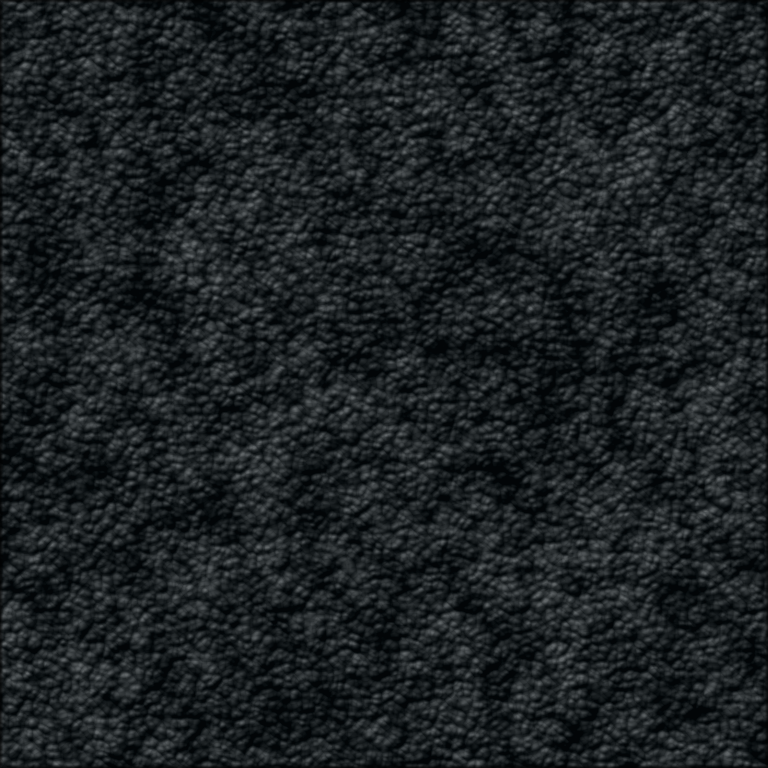
Give the GLSL for this texture, as a Shadertoy shader.

```glsl
const float COARSE_SCALE = 72.0;            // large grains across the canvas
const float FINE_SCALE = 122.0;             // small grains across the canvas
const float FINE_WEIGHT = 0.5;
const float CLUMP_SCALE = 15.0;
const float CLUMP_STRENGTH = 2.1;
const float CLUSTER_SCALE = 31.0;
const float CLUSTER_STRENGTH = 1.7;
const float PATCH_STRENGTH = 0.22;
const float WARP_STRENGTH = 0.0013;
const vec2 GRAIN_STRETCH = vec2(0.92, 1.08);  // grains slightly wider than tall
const vec2 LIGHT_OFFSET = vec2(-0.0020, 0.0042);
const float SHADOW = 0.52;
const float MEAN_RELIEF = 0.38;
const float CONTRAST = 4.9;
const float BASE_TONE = 0.114;
const float TONE_RANGE = 0.066;
const float HIGHLIGHT = 0.007;
const vec3 COOL_TINT = vec3(-0.017, 0.003, 0.012);
const vec3 DARKEST = vec3(0.008, 0.020, 0.026);
const float MEAN_DOME = 0.53;
const float EDGE_WIDTH = 0.005;

vec3 hash3(vec2 cell) {
    vec3 q = fract(cell.xyx * vec3(0.1031, 0.1030, 0.0973));
    q += dot(q, q.yxz + 33.33);
    return fract((q.xxy + q.yzz) * q.zyx);
}

// Rounded cellular domes, with a random size for each grain
float domes(vec2 p) {
    vec2 cell = floor(p);
    float nearest = 4.0;
    for (int y = -1; y <= 1; y++) {
        for (int x = -1; x <= 1; x++) {
            vec2 neighbour = cell + vec2(x, y);
            vec3 random = hash3(neighbour + 57.0);
            vec2 delta = neighbour + random.xy - p;
            nearest = min(nearest, dot(delta, delta) * mix(0.7, 1.5, random.z));
        }
    }
    return 1.0 - sqrt(nearest + 0.02);
}

// Layered sines that gently bend the grains out of shape
vec2 warp(vec2 p) {
    return p + WARP_STRENGTH * sin(p.yx * vec2(91.0, 83.0) + 2.0 * sin(p * 37.0));
}

float surfaceHeight(vec2 p) {
    vec2 q = warp(p) * GRAIN_STRETCH;
    vec2 turned = mat2(0.8, 0.6, -0.6, 0.8) * q;
    return domes(q * COARSE_SCALE) + FINE_WEIGHT * domes(turned * FINE_SCALE + 19.0);
}

// Uneven groups of lighter and darker grains
float clumps(vec2 p) {
    vec2 bent = p + 0.008 * sin(p.yx * vec2(31.0, 27.0));
    vec2 turned = mat2(0.6, 0.8, -0.8, 0.6) * bent;
    return CLUMP_STRENGTH * (domes(bent * CLUMP_SCALE + 7.0) - MEAN_DOME)
         + CLUSTER_STRENGTH * (domes(turned * CLUSTER_SCALE + 83.0) - MEAN_DOME);
}

// Broad, faint changes of brightness
float patches(vec2 p) {
    return sin(p.x * 9.0 + 2.0 * sin(p.y * 7.0 + 1.0))
         + sin(p.y * 13.0 - 4.0 * p.x + 1.5 * sin(p.x * 11.0));
}

void mainImage(out vec4 fragColor, in vec2 fragCoord) {
    vec2 uv = fragCoord / iResolution.y;

    // Relief lit from the upper left
    float relief = surfaceHeight(uv) - SHADOW * surfaceHeight(uv + LIGHT_OFFSET);
    float shade = (relief - MEAN_RELIEF) * CONTRAST;
    shade += clumps(uv) + PATCH_STRENGTH * patches(uv);
    shade = clamp(shade, -3.0, 3.2);

    // Cool charcoal tones
    float tone = BASE_TONE + TONE_RANGE * shade + HIGHLIGHT * shade * shade;
    vec3 color = max(vec3(tone) + COOL_TINT, DARKEST);

    // Thin dark rim
    vec2 border = min(fragCoord, iResolution.xy - fragCoord) / iResolution.y;
    color *= mix(0.35, 1.0, smoothstep(0.0, EDGE_WIDTH, min(border.x, border.y)));

    fragColor = vec4(color, 1.0);
}
```
